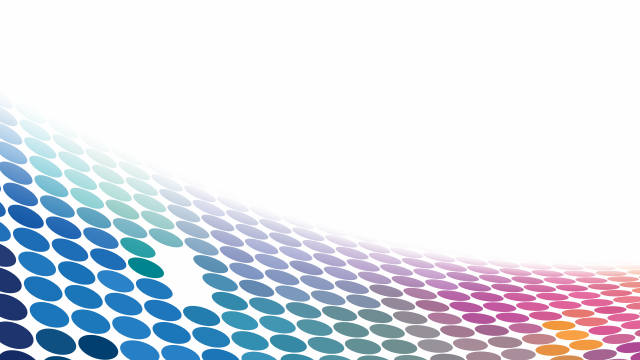
Reproduce this background procedurally as a WebGL 1 fragment shader.

```glsl
precision highp float;
uniform vec2 u_resolution;

const vec2 CANVAS = vec2(7.68, 4.32);   // design units, y points down
const float DOT_RADIUS = 0.468;         // in lattice cells
const float FADE_START = -7.2;          // lattice row where dots appear
const float FADE_END = 0.8;             // lattice row where dots are solid
const vec2 ACCENT_CENTER = vec2(6.83, 4.06);
const vec3 PAPER = vec3(0.996);

const vec3 NAVY = vec3(0.11, 0.20, 0.43);
const vec3 DEEP_BLUE = vec3(0.02, 0.28, 0.47);
const vec3 COBALT = vec3(0.11, 0.38, 0.69);
const vec3 BLUE = vec3(0.13, 0.48, 0.75);
const vec3 TEAL = vec3(0.20, 0.56, 0.69);
const vec3 DARK_TEAL = vec3(0.02, 0.54, 0.58);
const vec3 SAGE = vec3(0.43, 0.58, 0.58);
const vec3 MAUVE = vec3(0.64, 0.53, 0.58);
const vec3 MAGENTA = vec3(0.70, 0.30, 0.60);
const vec3 PINK = vec3(0.86, 0.36, 0.59);
const vec3 ORANGE = vec3(0.96, 0.61, 0.25);
const vec3 PEACH = vec3(0.97, 0.62, 0.46);
const vec3 SKY = vec3(0.28, 0.56, 0.79);
const vec3 CYAN = vec3(0.36, 0.76, 0.81);
const vec3 MINT = vec3(0.50, 0.77, 0.74);
const vec3 LAVENDER = vec3(0.54, 0.57, 0.76);
const vec3 LILAC = vec3(0.69, 0.54, 0.75);

float hash(vec2 p) {
  return fract(sin(dot(p, vec2(127.1, 311.7))) * 4375.85);
}

// Lattice coordinates to a point on the curved sheet
vec2 sheet(vec2 g) {
  float i = g.x, j = g.y;
  float x = 0.31 + i * (0.455 - 0.00225 * i)
          + j * (0.065 + i * (0.0112 - 0.00036 * i)) + 0.0015 * j * j;
  float y = 2.60 + i * (0.139 - 0.005 * i)
          + j * (0.272 - 0.0115 * i) + j * j * (0.0056 - 0.00035 * i);
  return vec2(x, y);
}

// Local change of lattice coordinates per design unit
mat2 inverseSlope(vec2 g) {
  const float H = 0.05;
  vec2 a = (sheet(g + vec2(H, 0.0)) - sheet(g - vec2(H, 0.0))) / (2.0 * H);
  vec2 b = (sheet(g + vec2(0.0, H)) - sheet(g - vec2(0.0, H))) / (2.0 * H);
  float det = max(a.x * b.y - a.y * b.x, 0.002);
  return mat2(b.y, -a.y, -b.x, a.x) / det;
}

// Newton search for the lattice point under p
vec2 unproject(vec2 p) {
  vec2 g = vec2(p.x / 0.42 - 0.7, 0.0);
  for (int k = 0; k < 8; k++) {
    g += inverseSlope(g) * (p - sheet(g));
    g = clamp(g, vec2(-5.0, -10.0), vec2(25.0, 10.0));
  }
  return g;
}

vec3 lowerColor(vec2 cell) {
  float i = cell.x, j = cell.y;
  vec3 c = mix(COBALT, BLUE, smoothstep(0.0, 2.0, j));
  c = mix(c, TEAL, smoothstep(2.8, 4.5, i - 0.3 * max(j - 2.0, 0.0)));
  c = mix(c, SAGE, smoothstep(5.0, 9.0, i));
  c = mix(c, LAVENDER, 0.7 * smoothstep(4.0, 6.0, i) * (1.0 - smoothstep(0.5, 2.5, j)));
  c = mix(c, MAUVE, smoothstep(8.5, 11.0, i));
  c = mix(c, MAGENTA, smoothstep(10.0, 12.5, i) * (1.0 - smoothstep(2.0, 4.0, j)));
  c = mix(c, PINK, smoothstep(12.0, 15.0, i) * (1.0 - smoothstep(4.5, 6.0, j)));
  c = mix(c, MAGENTA, smoothstep(13.5, 14.5, i) * smoothstep(5.0, 6.0, j));
  c = mix(c, PEACH, smoothstep(15.5, 19.0, i));
  // Dark dots in the lower corner and one teal pair
  c = mix(c, DEEP_BLUE, step(4.5, j) * step(i, 1.5));
  c = mix(c, NAVY, step(1.5, j) * step(i, -0.5));
  return mix(c, DARK_TEAL, step(abs(i - 3.0), 0.5) * step(abs(j - 0.5), 0.6));
}

vec3 upperColor(float i) {
  vec3 c = mix(SKY, CYAN, smoothstep(0.0, 1.2, i));
  c = mix(c, MINT, smoothstep(1.0, 3.0, i));
  c = mix(c, LAVENDER, smoothstep(3.5, 6.0, i));
  c = mix(c, LILAC, smoothstep(7.0, 11.5, i));
  c = mix(c, MAGENTA, 0.7 * smoothstep(11.0, 14.0, i));
  c = mix(c, PINK, smoothstep(13.0, 16.5, i));
  return mix(c, PEACH, smoothstep(16.0, 19.5, i));
}

void main() {
  vec2 uv = gl_FragCoord.xy / u_resolution;
  vec2 p = vec2(uv.x, 1.0 - uv.y) * CANVAS;
  vec2 g = unproject(p);
  vec2 cell = floor(g + 0.5);

  // Round dot in lattice space with a smooth canvas-space edge
  vec2 offset = g - cell;
  float dist = length(offset);
  vec2 gradient = (offset / max(dist, 0.001)) * inverseSlope(g);
  float edge = length(gradient) * CANVAS.y / u_resolution.y;
  float cover = clamp(0.5 + (DOT_RADIUS - dist) / edge, 0.0, 1.0);

  // Gap in the sheet
  cover *= 1.0 - step(abs(cell.x - 4.0), 0.5) * step(abs(cell.y - 1.0), 1.5);

  // Dissolve toward the crest
  float rise = 1.0 - p.x / 7.0;
  float crest = 0.85 + 2.25 * (1.0 - rise * rise);
  cover *= smoothstep(FADE_START, FADE_END, g.y) * smoothstep(crest, crest + 0.25, p.y);

  // Colour per dot
  float depth = smoothstep(-2.0, 1.0, cell.y + 2.0 * exp(-max(cell.x, 0.0)));
  vec3 color = mix(upperColor(cell.x), lowerColor(cell), depth);
  float accent = 1.0 - smoothstep(0.2, 0.42, length(sheet(cell) - ACCENT_CENTER));
  color = mix(color, ORANGE, accent);
  color += 0.07 * (hash(cell) - 0.5);
  gl_FragColor = vec4(mix(PAPER, color, cover), 1.0);
}
```
